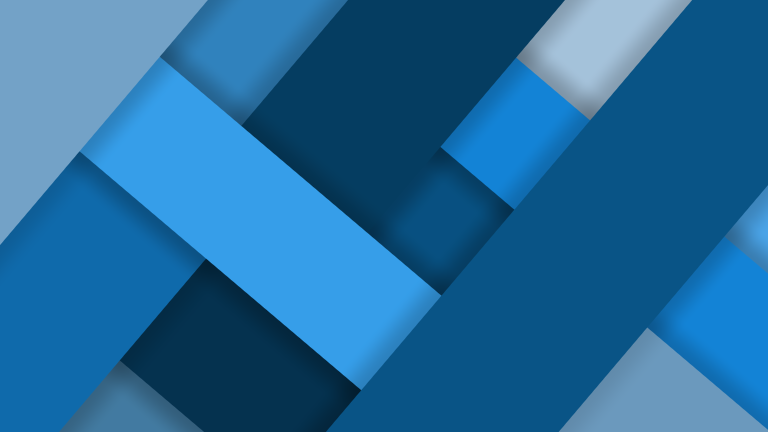
Reproduce this background procedurally as a WebGL 2 fragment shader.

```glsl
#version 300 es
precision highp float;
// Diagonal paper panels in blue, some tucked under others with soft inner shadows.
// The canvas is turned into stripe axes (across, along); rectangles there tile the
// plane, each weighted by its smooth coverage and darkened near its shaded sides.

uniform vec2 u_resolution;
out vec4 fragColor;

const float TILT = 0.7034;          // stripe rotation in radians
const float SHADOW_REACH = 0.068;   // shadow width, in canvas heights
const float SHADOW_DEPTH = 0.23;    // darkening right at a shaded edge
const float FAR = 9.0;              // beyond every canvas edge

// Stripe borders, measured across
const float S_CORNER = 0.367;
const float S_UPPER = 0.6145;
const float S_LOWER = 0.751;
const float S_COLUMN = 0.9975;
const float S_BAND = 1.222;
const float S_RIGHT = 1.633;

// Cross borders, measured along
const float T_BAR_LOW = -0.148;
const float T_BAR_HIGH = 0.139;
const float T_FOOT = -0.457;
const float T_TILE_LOW = 0.400;
const float T_TILE_HIGH = 0.671;
const float T_SIDE_LOW = 0.391;
const float T_SIDE_HIGH = 0.667;

const vec3 STEEL = vec3(0.45, 0.635, 0.78);
const vec3 STEEL_DIM = vec3(0.42, 0.60, 0.74);
const vec3 SLATE = vec3(0.26, 0.48, 0.63);
const vec3 PALE = vec3(0.645, 0.76, 0.855);
const vec3 SKY = vec3(0.21, 0.62, 0.915);
const vec3 SKY_SOFT = vec3(0.29, 0.64, 0.905);
const vec3 DUSK = vec3(0.19, 0.51, 0.74);
const vec3 AZURE = vec3(0.075, 0.515, 0.84);
const vec3 COBALT = vec3(0.06, 0.415, 0.67);
const vec3 OCEAN = vec3(0.035, 0.33, 0.525);
const vec3 DEEP = vec3(0.03, 0.315, 0.505);
const vec3 NAVY = vec3(0.02, 0.24, 0.38);
const vec3 INK = vec3(0.018, 0.195, 0.31);

// Coverage-weighted colour of one rectangle.
// shaded holds shadow strength for: low across, high across, low along, high along
vec3 panel(vec2 p, vec2 across, vec2 along, vec3 colour, vec4 shaded) {
    vec4 inside = vec4(p.x - across.x, across.y - p.x, p.y - along.x, along.y - p.y);
    vec4 cover = clamp(inside * u_resolution.y + 0.5, 0.0, 1.0);
    vec4 falloff = 1.0 - smoothstep(0.0, SHADOW_REACH, inside);
    vec4 light = 1.0 - SHADOW_DEPTH * shaded * falloff;
    float weight = cover.x * cover.y * cover.z * cover.w;
    return colour * weight * light.x * light.y * light.z * light.w;
}

void main() {
    // Measure from the top left corner, then rotate onto the stripes
    vec2 q = vec2(gl_FragCoord.x, u_resolution.y - gl_FragCoord.y) / u_resolution.y;
    float c = cos(TILT), s = sin(TILT);
    vec2 p = vec2(c * q.x + s * q.y, s * q.x - c * q.y);

    vec2 below = vec2(-FAR, T_BAR_LOW);
    vec2 above = vec2(T_BAR_HIGH, FAR);
    vec2 column = vec2(S_COLUMN, S_BAND);
    vec2 side = vec2(S_RIGHT, FAR);

    // Corner sheet and the wide band
    vec3 col = panel(p, vec2(-FAR, S_CORNER), vec2(-FAR, FAR), STEEL, vec4(0));
    col += panel(p, vec2(S_BAND, S_RIGHT), vec2(-FAR, FAR), OCEAN, vec4(0));

    // Crossing bar
    col += panel(p, vec2(S_CORNER, S_BAND), vec2(T_BAR_LOW, T_BAR_HIGH), SKY, vec4(0.8, 0.8, 0, 0));

    // Panels under the bar
    col += panel(p, vec2(S_CORNER, S_LOWER), below, COBALT, vec4(0.5, 0, 0, 1));
    col += panel(p, vec2(S_LOWER, S_BAND), vec2(T_FOOT, T_BAR_LOW), INK, vec4(0.6, 1, 0, 1));
    col += panel(p, vec2(S_LOWER, S_BAND), vec2(-FAR, T_FOOT), SLATE, vec4(0.8, 0, 0, 1));

    // Panels over the bar
    col += panel(p, vec2(S_CORNER, S_UPPER), above, DUSK, vec4(0.8, 0.8, 1, 0));
    col += panel(p, vec2(S_UPPER, S_COLUMN), above, NAVY, vec4(0, 0, 0.8, 0));

    // Column of tiles beside the wide band
    col += panel(p, column, vec2(T_BAR_HIGH, T_TILE_LOW), DEEP, vec4(1));
    col += panel(p, column, vec2(T_TILE_LOW, T_TILE_HIGH), AZURE, vec4(0.8, 0.8, 0, 0));
    col += panel(p, column, vec2(T_TILE_HIGH, FAR), PALE, vec4(0.8, 0.8, 1, 0));

    // Tiles beyond the wide band
    col += panel(p, side, vec2(T_SIDE_HIGH, FAR), SKY_SOFT, vec4(0.8, 0, 1, 0));
    col += panel(p, side, vec2(T_SIDE_LOW, T_SIDE_HIGH), AZURE, vec4(0.8, 0, 0.8, 0));
    col += panel(p, side, vec2(-FAR, T_SIDE_LOW), STEEL_DIM, vec4(0.4, 0, 0, 0));

    fragColor = vec4(col, 1.0);
}
```
